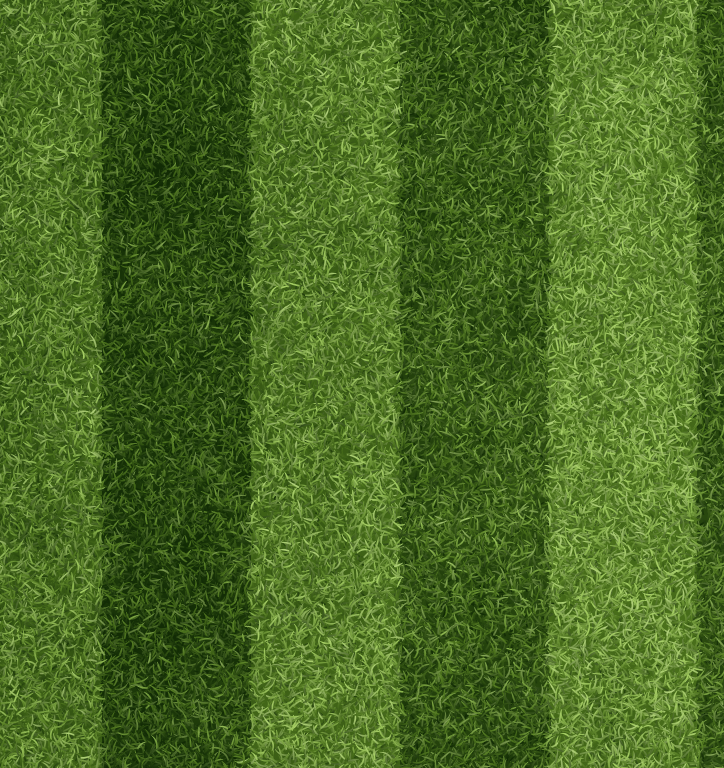
Give the GLSL for this texture, as a WebGL 1 fragment shader.

```glsl
precision highp float;
// Mown lawn: broad vertical bands of light and dark turf, seen from above.
// Layers of jittered cells each hold one curved blade; a blade takes its band
// from its own centre, so the band edges are ragged like real grass.

uniform vec2 u_resolution;

#define BAND_WIDTH 0.2057    // share of canvas width
#define FIRST_EDGE 0.1405    // first light-to-dark edge, share of width
#define CELL 0.0112          // blade cell, share of canvas height
#define BLADE_HALF_WIDTH 0.10 // in cells
#define BLADE_SPREAD 3.0     // range of lean, radians
#define LIGHT_TONE 0.69
#define DARK_TONE 0.43
#define BLADE_CONTRAST 0.52
#define DEPTH_SHADE 0.26
#define PATCH_STRENGTH 0.13

const int LAYERS = 6;
const vec3 SHADOW_GREEN = vec3(0.07, 0.17, 0.02);
const vec3 LEAF_GREEN = vec3(0.30, 0.45, 0.11);
const vec3 TIP_GREEN = vec3(0.64, 0.80, 0.38);
const vec3 DRY_TINT = vec3(0.05, 0.01, 0.10);

vec4 hash4(vec2 p) {
  vec4 q = fract(p.xyxy * vec4(0.1031, 0.1030, 0.0973, 0.1099));
  q += dot(q, q.wzxy + 33.33);
  return fract((q.xxyz + q.yzzw) * q.zywx);
}

float valueNoise(vec2 p) {
  vec2 i = floor(p), f = fract(p);
  f = f * f * (3.0 - 2.0 * f);
  float low = mix(hash4(i).x, hash4(i + vec2(1.0, 0.0)).x, f.x);
  float high = mix(hash4(i + vec2(0.0, 1.0)).x, hash4(i + vec2(1.0)).x, f.x);
  return mix(low, high, f.y);
}

// Tone of the mown band at x, a share of the canvas width
float bandTone(float x) {
  float band = floor((x - FIRST_EDGE) / BAND_WIDTH);
  float tone = mix(DARK_TONE, LIGHT_TONE, mod(band, 2.0));
  return tone + 0.13 * (x - 0.5);
}

// Uneven growth, from broad patches down to small tufts
float patchTone(vec2 p) {
  float n = 0.4 * valueNoise(p * 5.0 + 7.0)
          + 0.3 * valueNoise(p * 19.0 + 31.0)
          + 0.3 * valueNoise(p * 58.0 + 53.0);
  return 2.0 * PATCH_STRENGTH * (n - 0.5);
}

vec3 grassColour(float tone, float dryness) {
  float t = 2.0 * clamp(tone, 0.0, 1.0);
  vec3 colour = mix(SHADOW_GREEN, LEAF_GREEN, min(t, 1.0));
  colour = mix(colour, TIP_GREEN, max(t - 1.0, 0.0));
  return colour + DRY_TINT * dryness * min(t, 1.0);
}

void main() {
  vec2 p = gl_FragCoord.xy / u_resolution.y;
  float aspect = u_resolution.x / u_resolution.y;
  float pixel = 1.0 / (u_resolution.y * CELL);
  float growth = patchTone(p);

  // Shaded ground between the blades
  vec3 colour = grassColour(bandTone(p.x / aspect) + growth - 0.32, 0.0);

  // Blades, from the lowest layer to the top
  for (int layer = 0; layer < LAYERS; layer++) {
    float level = float(layer);
    float depth = 1.0 - level / float(LAYERS - 1);
    vec2 shift = level * vec2(0.37, 0.61);
    vec2 q = p / CELL + shift;
    for (int j = -1; j <= 1; j++) {
      for (int i = -1; i <= 1; i++) {
        vec2 cell = floor(q) + vec2(float(i), float(j));
        vec4 shape = hash4(cell + 19.0 * level + 11.0);
        vec4 look = hash4(cell + 23.0 * level + 237.0);
        vec2 centre = cell + shape.xy;

        // Blade coordinates: x across, y along
        float lean = (shape.z - 0.5) * BLADE_SPREAD;
        vec2 axis = vec2(sin(lean), cos(lean));
        vec2 d = q - centre;
        vec2 b = vec2(d.x * axis.y - d.y * axis.x, dot(d, axis));
        b.x += (look.x - 0.5) * 0.9 * b.y * b.y;

        float halfLength = mix(0.45, 0.85, shape.w);
        float along = clamp(b.y / halfLength, -1.0, 1.0);
        float halfWidth = BLADE_HALF_WIDTH * (1.0 - 0.7 * max(along, 0.0));
        float cover = clamp((halfWidth - abs(b.x)) / pixel + 0.5, 0.0, 1.0)
                    * clamp((halfLength - abs(b.y)) / pixel + 0.5, 0.0, 1.0);

        // Brighter toward the tip, with a few glossy blades
        float tone = bandTone((centre.x - shift.x) * CELL / aspect) + growth
                   + BLADE_CONTRAST * (look.y - 0.5) + 0.10 * along
                   + 0.22 * pow(look.w, 9.0) - DEPTH_SHADE * depth;
        colour = mix(colour, grassColour(tone, look.z * look.z), cover);
      }
    }
  }
  gl_FragColor = vec4(colour, 1.0);
}
```
